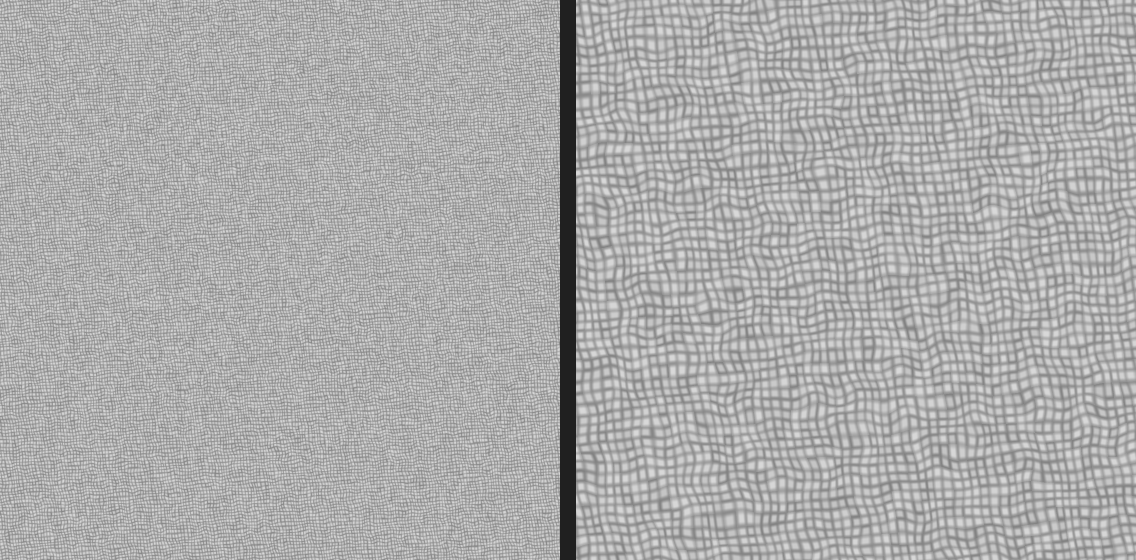
Left, the full canvas; right, a detail of the centre.
This texture is drawn by a WebGL 1 fragment shader. Its source:

```glsl
precision highp float;
// Fine grey woven cloth: small slightly tilted cells parted by uneven dark gaps.

uniform vec2 u_resolution;

const float GAP_SHADE = 0.537;
const float THREAD_SHADE = 0.807;
const float TONE_RANGE = 0.08;
const float GAP_WIDTH = 0.36;
const float WARP = 0.85;
const int SAMPLES = 3;

// Whole-number lattices, so that every tilted grid repeats with the canvas.
const mat2 WEAVE = mat2(188.0, -12.0, 24.0, 164.0);
const mat2 WOBBLE = mat2(75.0, -5.0, 10.0, 66.0);

float hash(vec2 p, float seed) {
  vec3 q = fract(vec3(p.xyx + seed * 17.0) * vec3(0.1031, 0.1030, 0.0973));
  q += dot(q, q.yzx + 33.33);
  return fract((q.x + q.y) * q.z);
}

vec2 unproject(vec2 c, mat2 m) {
  float det = m[0].x * m[1].y - m[1].x * m[0].y;
  return vec2(m[1].y * c.x - m[1].x * c.y, m[0].x * c.y - m[0].y * c.x) / det;
}

// Random value of a lattice cell, equal for cells one canvas apart.
float cellHash(vec2 cell, mat2 lattice, float seed) {
  vec2 tile = floor(unproject(cell + vec2(0.31, 0.37), lattice));
  return hash(cell - lattice * tile, seed);
}

float wrappedNoise(vec2 p, mat2 lattice, float seed) {
  vec2 q = lattice * p;
  vec2 cell = floor(q);
  vec2 f = smoothstep(0.0, 1.0, q - cell);
  float bottom = mix(cellHash(cell, lattice, seed),
                     cellHash(cell + vec2(1.0, 0.0), lattice, seed), f.x);
  float top = mix(cellHash(cell + vec2(0.0, 1.0), lattice, seed),
                  cellHash(cell + vec2(1.0, 1.0), lattice, seed), f.x);
  return mix(bottom, top, f.y);
}

// Light left beside a gap: 1 on the thread, lower towards the gap.
float gapLight(float edgeDistance, float random) {
  float depth = mix(0.5, 1.0, random);
  return 1.0 - depth * (1.0 - smoothstep(0.0, GAP_WIDTH, edgeDistance));
}

float clothShade(vec2 p) {
  vec2 wobble = vec2(wrappedNoise(p, WOBBLE, 1.0), wrappedNoise(p, WOBBLE, 2.0));
  vec2 q = WEAVE * p + (wobble - 0.5) * WARP;
  vec2 cell = floor(q);
  vec2 nearestEdge = floor(q + 0.5);
  vec2 edgeDistance = abs(q - nearestEdge);

  float upright = cellHash(vec2(nearestEdge.x, cell.y), WEAVE, 3.0);
  float level = cellHash(vec2(cell.x, nearestEdge.y), WEAVE, 4.0);
  float light = gapLight(edgeDistance.x, upright) * gapLight(edgeDistance.y, level);
  float tone = (cellHash(cell, WEAVE, 5.0) - 0.5) * TONE_RANGE;
  return mix(GAP_SHADE, THREAD_SHADE, light) + tone;
}

void main() {
  // Average a small grid of samples to smooth the fine gaps.
  float shade = 0.0;
  for (int j = 0; j < SAMPLES; j++) {
    for (int i = 0; i < SAMPLES; i++) {
      vec2 offset = (vec2(float(i), float(j)) + 0.5) / float(SAMPLES) - 0.5;
      shade += clothShade((gl_FragCoord.xy + offset) / u_resolution);
    }
  }
  shade /= float(SAMPLES * SAMPLES);
  gl_FragColor = vec4(vec3(shade), 1.0);
}
```
